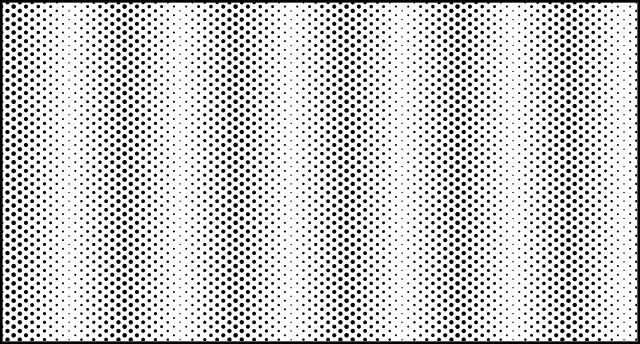
This pattern is drawn by a Shadertoy shader. Its source:

```glsl
// Halftone dots on a staggered grid, swelling and shrinking in vertical bands,
// inside a thin dark frame. Each column takes its dot size from its place in
// the band, with ink area (radius squared) falling linearly from the crest.

// Lengths are fractions of the canvas height.
const vec2  PITCH = vec2(0.017923, 0.025145);     // column and row spacing
const vec2  CREST_DOT = vec2(1.0075, 0.5031);     // centre of one largest dot
const float BAND_COLUMNS = 18.0;                  // columns per band
const float MAX_RADIUS = 0.0066;
const float MIN_RADIUS = 0.00187;
const float FRAME_WIDTH = 0.0077;
const vec3  PAPER = vec3(0.996);
const vec3  INK = vec3(0.005);

// Antialiased coverage of a signed distance.
float coverage(float dist, float pixel) {
    return clamp(0.5 - dist / pixel, 0.0, 1.0);
}

// Dot radius for a column counted from a band crest.
float dotRadius(float column) {
    float phase = abs(fract(column / BAND_COLUMNS + 0.5) - 0.5) * 2.0;
    return sqrt(mix(MAX_RADIUS * MAX_RADIUS, MIN_RADIUS * MIN_RADIUS, phase));
}

// Signed distance to the dot in the nearest cell.
float dotDistance(vec2 p) {
    vec2 grid = (p - CREST_DOT) / PITCH;
    float column = floor(grid.x + 0.5);
    float stagger = 0.5 * mod(column, 2.0);       // odd columns shift half a row
    vec2 cell = vec2(grid.x - column, fract(grid.y + stagger + 0.5) - 0.5);
    return length(cell * PITCH) - dotRadius(column);
}

// Signed distance to the border strip, negative within it.
float frameDistance(vec2 p, vec2 size) {
    vec2 edge = min(p, size - p);
    return min(edge.x, edge.y) - FRAME_WIDTH;
}

void mainImage(out vec4 fragColor, in vec2 fragCoord) {
    float pixel = 1.0 / iResolution.y;
    vec2 p = fragCoord * pixel;
    vec2 size = iResolution.xy * pixel;

    float ink = coverage(dotDistance(p), pixel);
    ink = max(ink, coverage(frameDistance(p, size), pixel));

    fragColor = vec4(mix(PAPER, INK, ink), 1.0);
}
```
